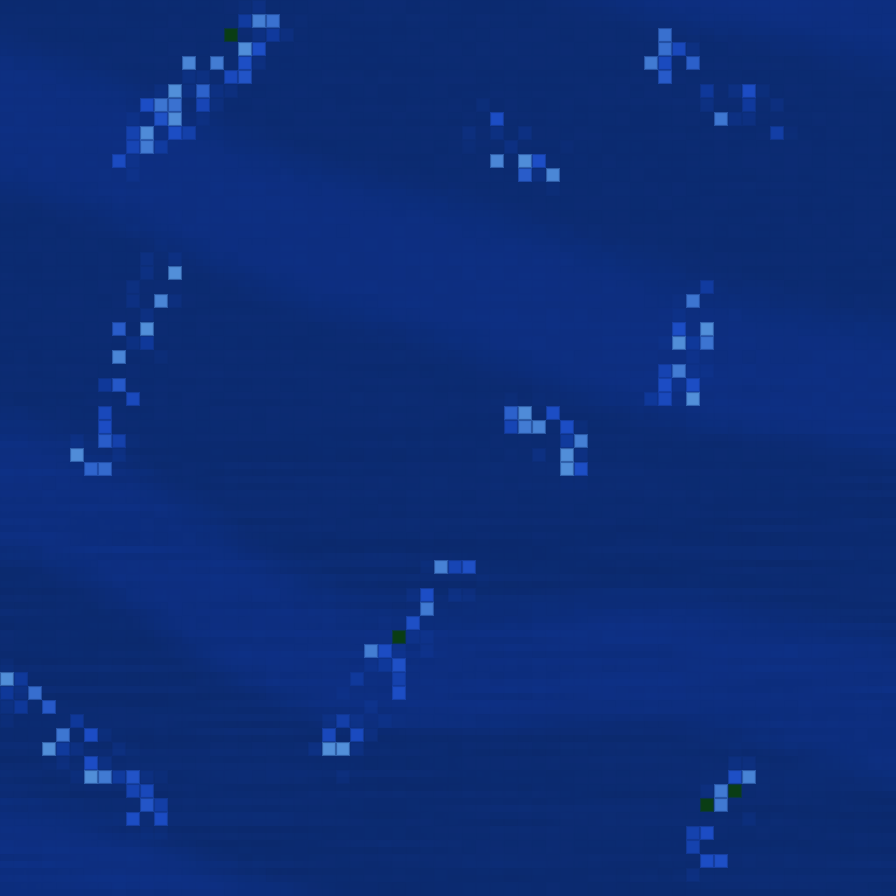
Write a WebGL 1 fragment shader that draws this texture.

```glsl
precision highp float;
// Deep blue field of broad, sloping tonal bands with faint scan streaks.
// Short diagonal strands, scattered by hash, light up square cells of a
// coarse grid in several blues; each cell has a soft, darker rim.

uniform vec2 u_resolution;

const float CELLS = 64.0;
const float TAU = 6.2831853;
const vec3 DEEP_BLUE = vec3(0.045, 0.168, 0.445);
const vec3 BAND_BLUE = vec3(0.050, 0.182, 0.505);
const vec3 DIM_SPARK = vec3(0.06, 0.22, 0.60);
const vec3 MID_SPARK = vec3(0.11, 0.30, 0.77);
const vec3 PALE_SPARK = vec3(0.32, 0.56, 0.85);
const vec3 GREEN_SPARK = vec3(0.04, 0.24, 0.08);

float hash(vec2 p) {
  return fract(sin(dot(p, vec2(127.1, 311.7))) * 43758.5453);
}

float valueNoise(vec2 p) {
  vec2 i = floor(p);
  vec2 f = fract(p);
  f = f * f * (3.0 - 2.0 * f);
  float low = mix(hash(i), hash(i + vec2(1.0, 0.0)), f.x);
  float high = mix(hash(i + vec2(0.0, 1.0)), hash(i + vec2(1.0)), f.x);
  return mix(low, high, f.y);
}

float segmentDistance(vec2 p, vec2 center, vec2 direction, float halfLength) {
  vec2 offset = p - center;
  float along = clamp(dot(offset, direction), -halfLength, halfLength);
  return length(offset - along * direction);
}

// Closeness to the nearest strand: 1 on its axis, 0 outside its width.
float strandField(vec2 p, float width) {
  float nearest = 1.0;
  for (int k = 0; k < 9; k++) {
    float id = float(k);
    vec2 slot = vec2(mod(id, 3.0), floor(id / 3.0));
    vec2 jitter = vec2(hash(vec2(id, 3.7)), hash(vec2(id, 8.2)));
    vec2 center = (slot + mix(vec2(0.15), vec2(0.85), jitter)) / 3.0;
    float angle = mix(-1.3, -0.5, hash(vec2(id, 5.1)));
    angle *= hash(vec2(id, 6.4)) > 0.7 ? -1.0 : 1.0;
    float halfLength = mix(0.03, 0.13, hash(vec2(id, 9.9)));
    vec2 direction = vec2(cos(angle), sin(angle));
    nearest = min(nearest, segmentDistance(p, center, direction, halfLength));
  }
  return 1.0 - smoothstep(0.5 * width, width, nearest);
}

// Sloping bands, bent by slow noise and lightly stepped to the grid.
vec3 background(vec2 uv) {
  vec2 stepped = floor(uv * CELLS * 2.0) / (CELLS * 2.0);
  float warp = valueNoise(stepped * vec2(2.5, 3.5) + 4.0) - 0.5;
  float phase = (stepped.y + 0.22 * stepped.x - 0.82) / 0.43 + 0.35 * warp;
  float band = smoothstep(0.0, 0.9, cos(TAU * phase));
  float row = floor(uv.y * CELLS * 2.0);
  float streak = valueNoise(vec2(uv.x * 7.0, row * 3.0)) - 0.5;
  float lowerHalf = 1.0 - smoothstep(0.35, 0.65, uv.y);
  float grain = hash(floor(uv * CELLS) + 17.0) - 0.5;
  vec3 color = mix(DEEP_BLUE, BAND_BLUE, band);
  color *= 1.0 + streak * mix(0.02, 0.07, lowerHalf) + 0.02 * grain;
  return color;
}

vec3 sparkColor(vec2 cell) {
  float tone = hash(cell + 41.3);
  vec3 color = mix(DIM_SPARK, MID_SPARK, smoothstep(0.1, 0.4, tone));
  color = mix(color, PALE_SPARK, smoothstep(0.45, 0.95, tone));
  return mix(color, GREEN_SPARK, step(0.975, hash(cell + 73.9)));
}

// Soft square filling one grid cell; local runs from 0 to 1.
float cellMask(vec2 local, float softness) {
  vec2 edge = 0.5 - abs(local - 0.5);
  return smoothstep(-0.08, softness, min(edge.x, edge.y));
}

void main() {
  vec2 uv = gl_FragCoord.xy / u_resolution;
  vec2 grid = uv * CELLS;
  vec2 cell = floor(grid);
  vec2 local = fract(grid);
  vec2 cellCenter = (cell + 0.5) / CELLS;
  float softness = max(0.14, CELLS / min(u_resolution.x, u_resolution.y));

  vec3 color = background(uv);
  float mask = cellMask(local, softness);
  color *= mix(0.985, 1.0, mask);

  // Faint cells surround the bright ones on each strand.
  float pick = hash(cell + 0.5);
  float halo = strandField(cellCenter, 0.04) * step(0.72, hash(cell + 29.1));
  color = mix(color, DIM_SPARK, 0.4 * halo * mask);
  float lit = step(1.0 - 0.4 * strandField(cellCenter, 0.032), pick);
  color = mix(color, sparkColor(cell), lit * mask);

  gl_FragColor = vec4(color, 1.0);
}
```
